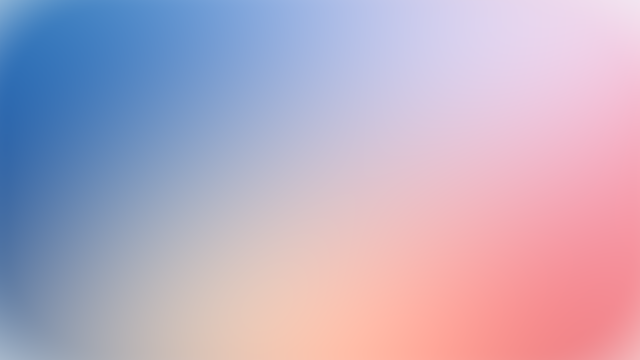
This background is drawn by a Shadertoy shader. Its source:

```glsl
// Soft mesh gradient: blue at left, lilac at the top, peach below, coral at right, with pale corners.

#define CORNER_RADIUS 0.32
#define CORNER_START 0.90
#define CORNER_END 1.65
#define CORNER_STRENGTH 0.48
#define CORNER_COLOR vec3(0.97, 0.98, 0.98)

// Lagrange weight of node i among count evenly spaced nodes, t in 0..count-1
float nodeWeight(int i, int count, float t) {
    float w = 1.0;
    for (int j = 0; j < count; j++) {
        if (j != i) w *= (t - float(j)) / float(i - j);
    }
    return w;
}

// Smooth blend through five colours spread from left to right
vec3 colorBand(float x, vec3 a, vec3 b, vec3 c, vec3 d, vec3 e) {
    vec3 nodes[5] = vec3[5](a, b, c, d, e);
    vec3 sum = vec3(0.0);
    for (int i = 0; i < 5; i++) {
        sum += nodes[i] * nodeWeight(i, 5, x * 4.0);
    }
    return sum;
}

// Four horizontal bands blended from bottom to top
vec3 meshGradient(vec2 uv) {
    vec3 bottom = colorBand(uv.x,
        vec3(0.46, 0.56, 0.68), vec3(0.78, 0.73, 0.71), vec3(0.985, 0.755, 0.67),
        vec3(0.98, 0.59, 0.56), vec3(0.95, 0.57, 0.59));
    vec3 lower = colorBand(uv.x,
        vec3(0.28, 0.43, 0.63), vec3(0.67, 0.69, 0.745), vec3(0.90, 0.775, 0.76),
        vec3(0.965, 0.675, 0.69), vec3(0.965, 0.585, 0.63));
    vec3 upper = colorBand(uv.x,
        vec3(0.17, 0.40, 0.675), vec3(0.44, 0.58, 0.77), vec3(0.73, 0.74, 0.85),
        vec3(0.90, 0.785, 0.87), vec3(0.965, 0.705, 0.785));
    vec3 top = colorBand(uv.x,
        vec3(0.29, 0.53, 0.75), vec3(0.37, 0.58, 0.815), vec3(0.645, 0.725, 0.90),
        vec3(0.87, 0.825, 0.93), vec3(0.94, 0.85, 0.92));

    float t = uv.y * 3.0;
    return bottom * nodeWeight(0, 4, t) + lower * nodeWeight(1, 4, t)
         + upper * nodeWeight(2, 4, t) + top * nodeWeight(3, 4, t);
}

// Amount of pale haze near the rounded corners
float cornerHaze(vec2 uv) {
    vec2 halfSize = 0.5 * vec2(iResolution.x / iResolution.y, 1.0);
    vec2 p = abs(uv * 2.0 - 1.0) * halfSize;
    float d = length(max(p - halfSize + CORNER_RADIUS, 0.0)) / CORNER_RADIUS;
    return CORNER_STRENGTH * smoothstep(CORNER_START, CORNER_END, d);
}

void mainImage(out vec4 fragColor, in vec2 fragCoord) {
    vec2 uv = fragCoord / iResolution.xy;
    vec3 color = mix(meshGradient(uv), CORNER_COLOR, cornerHaze(uv));
    fragColor = vec4(clamp(color, 0.0, 1.0), 1.0);
}
```
